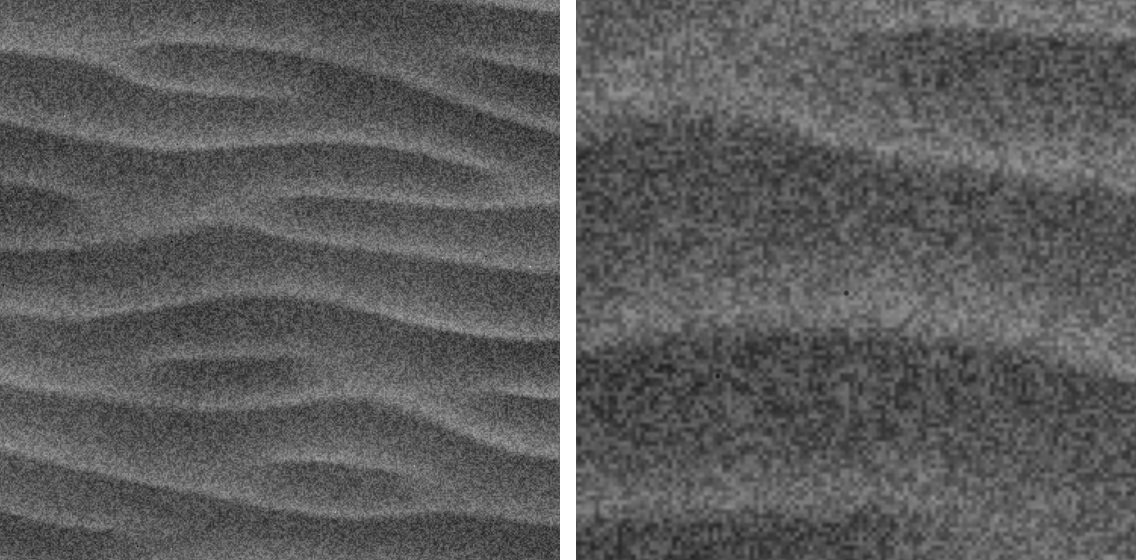
Left, the full canvas; right, a detail of the centre.
Write a WebGL 1 fragment shader that draws this texture.

```glsl
precision highp float;
// Wind-rippled grey sand: a sawtooth of a warped vertical phase gives soft
// slopes that end in crests with a crisp lower edge. Phase vortices make the
// crests fork and merge; fine value noise and rare specks add the grains.
uniform vec2 u_resolution;

const float PI = 3.14159265;
const float RIPPLES = 8.6;          // crests per canvas height
const float TILT = 0.085;           // fall of the crests to the right
const float WARP = 0.075;           // height of the slow meander
const float FORK_STRETCH = 1.6;     // how far forks are drawn out sideways
const float FORK_FADE = 0.075;      // radius of weak relief at a fork
const float SLOPE_POWER = 2.2;      // higher means narrower crests
const float VALLEY_TONE = 0.298;
const float CREST_GAIN = 0.26;
const float SHADE_GAIN = 0.09;      // broad light and dark patches
const float GRAIN_CELLS = 370.0;
const float GRAIN_GAIN = 0.22;
const float SPECK_CELLS = 64.0;
const float SPECK_SHARE = 0.009;
const float SPECK_RADIUS = 0.14;    // in speck cells

float hash(vec2 p) {
  vec3 q = fract(p.xyx * 0.1031);
  q += dot(q, q.yzx + 33.33);
  return fract((q.x + q.y) * q.z);
}

float valueNoise(vec2 p) {
  vec2 cell = floor(p);
  vec2 f = fract(p);
  f = f * f * (3.0 - 2.0 * f);
  float low = mix(hash(cell), hash(cell + vec2(1.0, 0.0)), f.x);
  float high = mix(hash(cell + vec2(0.0, 1.0)), hash(cell + 1.0), f.x);
  return mix(low, high, f.y);
}

// Sum of signed vortices: x is the phase offset, y the relief left near cores.
vec2 forks(vec2 p) {
  float turns = 0.0;
  float relief = 1.0;
  for (int i = 0; i < 3; i++) {
    for (int j = 0; j < 4; j++) {
      vec2 id = vec2(float(i), float(j));
      vec2 jitter = vec2(hash(id + 17.3), hash(id + 51.9)) - 0.5;
      vec2 core = (id + 0.5 + 0.7 * jitter) / vec2(3.0, 4.0);
      vec2 d = (p - core) * vec2(1.0, FORK_STRETCH);
      float spin = 1.0 - 2.0 * mod(id.x + id.y, 2.0);
      turns += spin * atan(d.y, d.x) / (2.0 * PI);
      relief *= smoothstep(0.0, FORK_FADE, length(d));
    }
  }
  return vec2(turns, relief);
}

// Rises slowly down the slope, then drops sharply below the crest.
float rippleProfile(float s, float softness) {
  return pow(s, SLOPE_POWER) * (1.0 - smoothstep(1.0 - softness, 1.0, s));
}

// Sparse bright (+1) and dark (-1) stray grains.
float specks(vec2 p) {
  vec2 g = p * SPECK_CELLS;
  vec2 cell = floor(g);
  vec2 center = 0.25 + 0.5 * vec2(hash(cell + 7.1), hash(cell + 29.7));
  float dotMask = 1.0 - smoothstep(0.3, 1.0, length(fract(g) - center) / SPECK_RADIUS);
  float present = step(hash(cell + 83.2), SPECK_SHARE);
  float side = hash(cell + 131.5) < 0.55 ? 1.0 : -1.0;
  return side * present * dotMask;
}

void main() {
  vec2 p = gl_FragCoord.xy / min(u_resolution.x, u_resolution.y);

  // Ripple phase, increasing downwards
  float meander = valueNoise(p * vec2(2.3, 2.6) + 4.7) - 0.5;
  meander += 0.22 * (valueNoise(p * vec2(6.0, 7.0) + 21.4) - 0.5);
  vec2 fork = forks(p);
  float phase = -RIPPLES * (p.y + TILT * p.x + WARP * meander) + fork.x;

  // Slopes and crests, with uneven height and sharpness
  float softness = mix(0.1, 0.25, valueNoise(p * vec2(4.0, 7.0) + 63.0));
  float height = mix(0.78, 1.2, valueNoise(p * vec2(3.5, 8.0) + 37.0));
  float ripple = rippleProfile(fract(phase), softness) * height;
  ripple = mix(0.36, ripple, mix(0.15, 1.0, fork.y));
  float shade = valueNoise(p * vec2(3.0, 5.0) + 91.0) - 0.5;
  float tone = VALLEY_TONE + CREST_GAIN * ripple + SHADE_GAIN * shade;

  // Sand grains
  float grain = valueNoise(p * GRAIN_CELLS) - 0.5;
  grain += 0.45 * (valueNoise(p * GRAIN_CELLS * 0.46 + 11.0) - 0.5);
  tone += GRAIN_GAIN * grain;
  tone += 0.24 * specks(p);

  gl_FragColor = vec4(vec3(clamp(tone, 0.0, 1.0)), 1.0);
}
```
